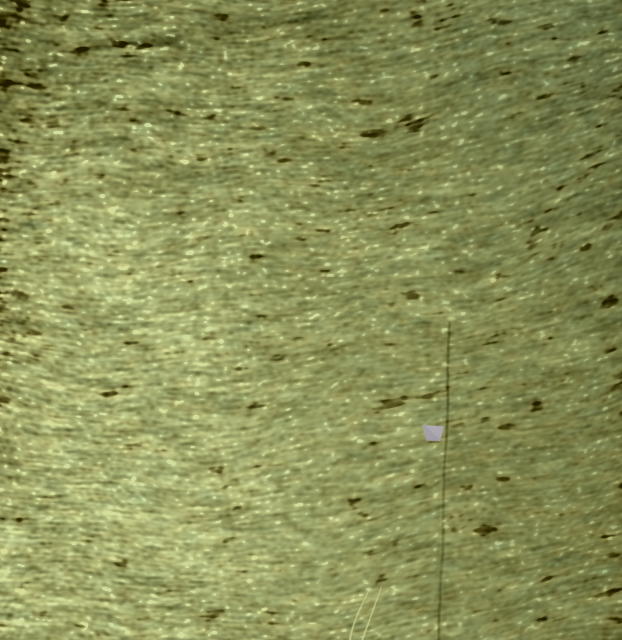
This texture is drawn by a Shadertoy shader. Its source:

```glsl
// A weathered mat of olive fibres, lit from the lower left, with dark tufts,
// a thin seam, a pale chip and two blades. Fibres are layers of stretched
// cellular spots laid along a gently bending flow.

#define FIBRE_SIZE   vec2(0.024, 0.0048)
#define BUNDLE_SIZE  vec2(0.075, 0.014)
#define GRAIN_SIZE   vec2(0.0075, 0.0052)
#define CLUMP_SIZE   vec2(0.13, 0.09)
#define FIBRE_TONE   0.23
#define BUNDLE_TONE  0.13
#define GRAIN_TONE   0.19
#define GLOW_TONE    0.55
#define BASE_TONE    0.38
#define DARK_OLIVE   vec3(0.29, 0.30, 0.12)
#define PALE_OLIVE   vec3(0.71, 0.74, 0.49)
#define CHIP_GREY    vec3(0.64, 0.62, 0.65)

vec3 hash3(vec2 cell) {
    vec3 h = fract(cell.xyx * vec3(0.1031, 0.1030, 0.0973));
    h += dot(h, h.yxz + 33.33);
    return fract((h.xxy + h.yzz) * h.zyx);
}

// Sum of soft light and dark spots, one per jittered cell; about -1 to 1.
float spots(vec2 p, float seed) {
    vec2 cell = floor(p), local = fract(p);
    float sum = 0.0;
    for (int j = -1; j <= 1; j++)
    for (int i = -1; i <= 1; i++) {
        vec2 offset = vec2(i, j);
        vec3 rnd = hash3(cell + offset + seed);
        vec2 d = offset + rnd.xy - local;
        float fall = max(0.0, 1.0 - dot(d, d));
        sum += (2.0 * rnd.z - 1.0) * fall * fall;
    }
    return sum;
}

// Shears the plane so that fibres sag on the left and climb on the right.
vec2 flow(vec2 p) {
    float bend = 0.19 * p.x * p.x - 0.10 * p.x;
    bend += 0.006 * sin(9.0 * p.x + 7.0 * p.y) + 0.003 * sin(23.0 * p.x - 11.0 * p.y);
    return vec2(p.x, p.y - bend);
}

float segmentDistance(vec2 p, vec2 a, vec2 b) {
    vec2 ab = b - a;
    return length(p - a - ab * clamp(dot(p - a, ab) / dot(ab, ab), 0.0, 1.0));
}

float stroke(float dist, float width, float soft) {
    return 1.0 - smoothstep(width - soft, width + soft, dist);
}

void mainImage(out vec4 fragColor, in vec2 fragCoord) {
    vec2 p = fragCoord / iResolution.y;
    float pixel = 1.0 / iResolution.y;
    vec2 f = flow(p);

    // Fibre layers
    float fibre = spots(f / FIBRE_SIZE, 11.0);
    float bundle = spots(f / BUNDLE_SIZE, 47.0);
    float grain = spots(f / GRAIN_SIZE, 83.0);
    float clump = spots(p / CLUMP_SIZE, 29.0);
    float tuft = spots(f / vec2(0.028, 0.013), 131.0);

    // Broad light, with rougher contrast to the left
    vec2 g = (p - vec2(0.12, 0.30)) / vec2(0.55, 0.65);
    float tone = BASE_TONE + GLOW_TONE * exp(-dot(g, g));
    float rough = mix(1.25, 0.75, smoothstep(0.0, 0.8, p.x));
    tone += rough * (FIBRE_TONE * fibre + BUNDLE_TONE * bundle + GRAIN_TONE * grain);
    tone += 0.05 * clump;

    // Dark tufts, crowding the left border, the top corner and a loose column
    float border = exp(-p.x / 0.045) * smoothstep(0.1, 0.35, p.y);
    border += 0.5 * exp(-(0.973 - p.x) / 0.03);
    float corner = exp(-length((p - vec2(0.0, 1.0)) / vec2(0.32, 0.12)));
    float column = exp(-pow((p.x - 0.38) / 0.05, 2.0)) * smoothstep(0.1, 0.3, p.y);
    float crowd = 0.5 * border + 0.35 * corner + 0.12 * column + 0.12 * clump;
    float hole = smoothstep(0.62, 1.15, crowd + 0.75 * tuft - 0.3 * fibre - 0.15 * grain);
    tone -= 0.6 * hole + 0.22 * border + 0.15 * corner;

    // Pale flecks
    tone += 0.3 * rough * smoothstep(0.75, 1.2, grain + 0.35 * fibre);

    // Broken dark crease along the top
    float crease = p.y - 0.92 - 0.23 * p.x * p.x - 0.006 * bundle;
    float span = smoothstep(0.06, 0.17, p.x) * (1.0 - smoothstep(0.46, 0.54, p.x));
    float gaps = smoothstep(-0.5, 0.5, sin(21.0 * p.x - 3.0) + 0.6 * tuft + 0.5 * fibre);
    tone -= 0.55 * span * gaps * exp(-pow(crease / 0.007, 2.0));

    // Seam with a pale knot at its upper end
    vec2 wobble = vec2(0.0012 * sin(31.0 * p.y) + 0.0006 * bundle, 0.0);
    float seam = segmentDistance(p + wobble, vec2(0.703, 0.495), vec2(0.686, 0.0));
    float wear = 0.28 + 0.16 * exp(-pow((p.y - 0.37) / 0.05, 2.0)) + 0.1 * tuft;
    tone -= wear * stroke(seam, 0.0022, 0.002);
    tone += 0.4 * stroke(length((p - vec2(0.705, 0.502)) / vec2(2.2, 1.0)), 0.003, 0.002);

    // Olive ramp with a slight brown to green drift
    vec3 color = mix(DARK_OLIVE, PALE_OLIVE, clamp(tone, -0.45, 1.3));
    color += vec3(0.016, 0.0, -0.012) * (tuft - 0.5 * grain + border);
    color += vec3(-0.02, 0.0, 0.025) * smoothstep(0.5, 1.4, p.x * p.y + 0.4 * p.x);

    // Pale chip, wider at the top
    vec2 q = p - vec2(0.677, 0.323);
    float chip = max(abs(q.x) - 0.014 - 0.25 * q.y, abs(q.y + 0.06 * q.x) - 0.012);
    vec3 chipColor = CHIP_GREY + 0.04 * smoothstep(-0.002, 0.002, q.x + q.y) + 0.015 * bundle;
    color = mix(color, chipColor, stroke(chip, 0.0, pixel));

    // Two curved blades at the lower edge
    for (int i = 0; i < 2; i++) {
        float k = float(i);
        float rise = p.y / (0.078 + 0.005 * k);
        float lean = 0.547 + 0.019 * k + 0.03 * pow(rise, 1.4 - 0.4 * k);
        float blade = stroke(abs(p.x - lean), 0.0016 - 0.0008 * rise, pixel);
        blade *= 1.0 - smoothstep(0.95, 1.05, rise);
        color = mix(color, vec3(0.80, 0.82, 0.58), 0.8 * blade);
    }

    fragColor = vec4(clamp(color, 0.0, 1.0), 1.0);
}
```
